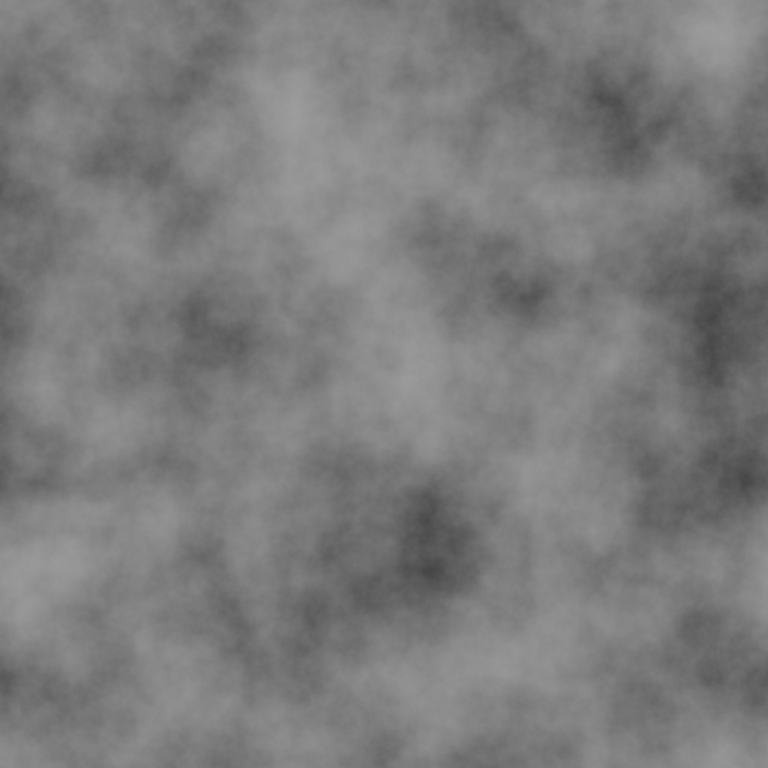
Give the GLSL for this texture, as a three.js fragment shader.

```glsl
varying vec2 vUv;

const int OCTAVES = 7;
const float BASE_CELLS = 4.0;
const float GAIN = 0.59;
const float MID_GREY = 0.491;
const float CONTRAST = 0.205;
const float DARK_SKEW = 0.07;

// Sine-free hash: lattice cell and seed to two values in 0..1
vec2 hash2(vec2 cell, float seed) {
  vec3 p = fract(vec3(cell, seed) * vec3(0.1031, 0.1030, 0.0973));
  p += dot(p, p.yzx + 33.33);
  return fract((p.xx + p.yz) * p.zy);
}

// Contribution of one lattice corner, wrapped to the period
float cornerSlope(vec2 cell, vec2 delta, float period, float seed) {
  vec2 gradient = hash2(mod(cell, period), seed) * 2.0 - 1.0;
  return dot(normalize(gradient + 0.0001), delta);
}

// Tiling gradient noise, about -0.7..0.7
float gradientNoise(vec2 p, float period, float seed) {
  vec2 cell = floor(p);
  vec2 f = p - cell;
  vec2 blend = f * f * f * (f * (f * 6.0 - 15.0) + 10.0);
  vec2 right = vec2(1.0, 0.0);
  vec2 up = vec2(0.0, 1.0);
  float a = cornerSlope(cell, f, period, seed);
  float b = cornerSlope(cell + right, f - right, period, seed);
  float c = cornerSlope(cell + up, f - up, period, seed);
  float d = cornerSlope(cell + 1.0, f - 1.0, period, seed);
  return mix(mix(a, b, blend.x), mix(c, d, blend.x), blend.y);
}

// Octaves with whole-number periods, each shifted to hide the lattice
float cloudNoise(vec2 uv, float baseCells, float gain) {
  float sum = 0.0;
  float amplitude = 1.0;
  float period = baseCells;
  for (int i = 0; i < OCTAVES; i++) {
    float seed = float(i) * 17.0 + 5.0;
    vec2 shift = hash2(vec2(3.0, 8.0), seed);
    sum += amplitude * gradientNoise(uv * period + shift, period, seed);
    amplitude *= gain;
    period *= 2.0;
  }
  return sum;
}

// Grey level with deeper shadows than highlights
float cloudTone(float n, float mid, float contrast, float skew) {
  return mid + contrast * n - skew * n * n;
}

void main() {
  float clouds = cloudNoise(vUv, BASE_CELLS, GAIN);
  float grey = cloudTone(clouds, MID_GREY, CONTRAST, DARK_SKEW);
  gl_FragColor = vec4(vec3(grey), 1.0);
}
```
